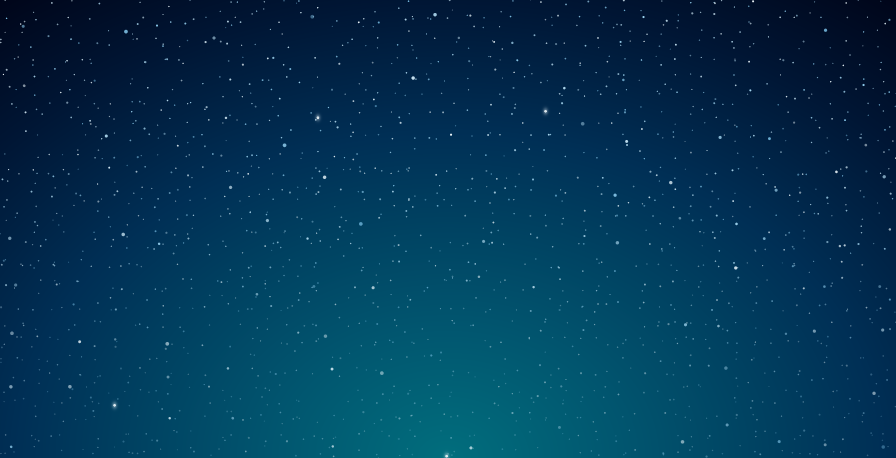
Give the GLSL for this background, as a Shadertoy shader.

```glsl
const vec3 TEAL_CORE = vec3(0.005, 0.43, 0.49);
const vec3 TEAL_MID = vec3(0.005, 0.335, 0.435);
const vec3 SEA_BLUE = vec3(0.0, 0.255, 0.38);
const vec3 DEEP_BLUE = vec3(0.0, 0.185, 0.335);
const vec3 NAVY = vec3(0.0, 0.085, 0.205);
const vec3 NIGHT = vec3(0.0, 0.018, 0.095);
const vec3 WHITE_STAR = vec3(0.96, 0.99, 1.0);
const vec3 BLUE_STAR = vec3(0.48, 0.76, 0.91);

// Sine-free hash: three values in 0..1 for each cell
vec3 hash32(vec2 cell) {
    vec3 q = fract(cell.xyx * vec3(0.1031, 0.1030, 0.0973));
    q += dot(q, q.yxz + 33.33);
    return fract((q.xxy + q.yzz) * q.zyx);
}

float ramp(float from, float to, float value) {
    return clamp((value - from) / (to - from), 0.0, 1.0);
}

// Wide elliptical glow rising from the middle of the lower edge
vec3 skyGradient(vec2 p) {
    float d = length(p * vec2(0.75, 1.0));
    vec3 sky = mix(TEAL_CORE, TEAL_MID, ramp(0.0, 0.29, d));
    sky = mix(sky, SEA_BLUE, ramp(0.29, 0.52, d));
    sky = mix(sky, DEEP_BLUE, ramp(0.52, 0.71, d));
    sky = mix(sky, NAVY, ramp(0.71, 1.0, d));
    return mix(sky, NIGHT, ramp(1.0, 1.25, d));
}

// Smooth disc that keeps its total light when smaller than a pixel
float disc(float dist, float radius, float pixel) {
    float visible = max(radius, 0.55 * pixel);
    float coverage = clamp((visible - dist) / pixel + 0.5, 0.0, 1.0);
    return coverage * radius * radius / (visible * visible);
}

// One jittered star per occupied cell; rgb is tint, a is opacity
vec4 starLayer(vec2 p, float cellSize, float density, float radius,
               float seed, float pixel) {
    vec2 grid = p / cellSize;
    vec2 cell = floor(grid) + seed;
    vec3 place = hash32(cell);
    vec3 look = hash32(cell + 71.7);
    vec2 offset = fract(grid) - mix(vec2(0.2), vec2(0.8), place.xy);
    float size = radius * mix(0.7, 1.15, look.x);
    float alpha = disc(length(offset) * cellSize, size, pixel);
    alpha *= step(place.z, density) * mix(0.45, 1.0, look.y);
    return vec4(mix(BLUE_STAR, WHITE_STAR, look.z), alpha);
}

// Bright core inside a soft, slightly tall halo
float glint(vec2 p, vec2 center, float pixel) {
    vec2 q = p - center;
    float halo = exp(-dot(q, q * vec2(1.5, 0.8)) / 0.00004);
    return max(disc(length(q), 0.0032, pixel), 0.48 * halo);
}

vec3 blendStar(vec3 base, vec4 star, float fade) {
    return mix(base, star.rgb, star.a * fade);
}

void mainImage(out vec4 fragColor, in vec2 fragCoord) {
    float pixel = 1.0 / iResolution.y;
    vec2 p = (fragCoord - vec2(0.5 * iResolution.x, 0.0)) * pixel;
    vec3 color = skyGradient(p);

    // Fine dust, dimmer toward the lower glow
    float fade = mix(0.45, 1.0, smoothstep(0.0, 0.8, p.y));
    for (int i = 0; i < 3; i++) {
        float layer = float(i);
        float cellSize = 0.034 + 0.007 * layer;
        float radius = 0.0014 + 0.0003 * layer;
        vec4 dust = starLayer(p + 0.013 * layer, cellSize, 0.5,
                              radius, 113.0 + 47.0 * layer, pixel);
        color = blendStar(color, dust, fade);
    }

    // Sparse larger stars
    vec4 bright = starLayer(p, 0.11, 0.5, 0.0035, 307.0, pixel);
    color = blendStar(color, bright, mix(0.65, 1.0, fade));

    // Four glowing accents
    float glow = glint(p, vec2(-0.284, 0.743), pixel);
    glow = max(glow, glint(p, vec2(0.213, 0.757), pixel));
    glow = max(glow, glint(p, vec2(-0.728, 0.115), pixel));
    glow = max(glow, glint(p, vec2(-0.003, 0.004), pixel));
    color = mix(color, WHITE_STAR, 0.9 * glow);

    fragColor = vec4(color, 1.0);
}
```
